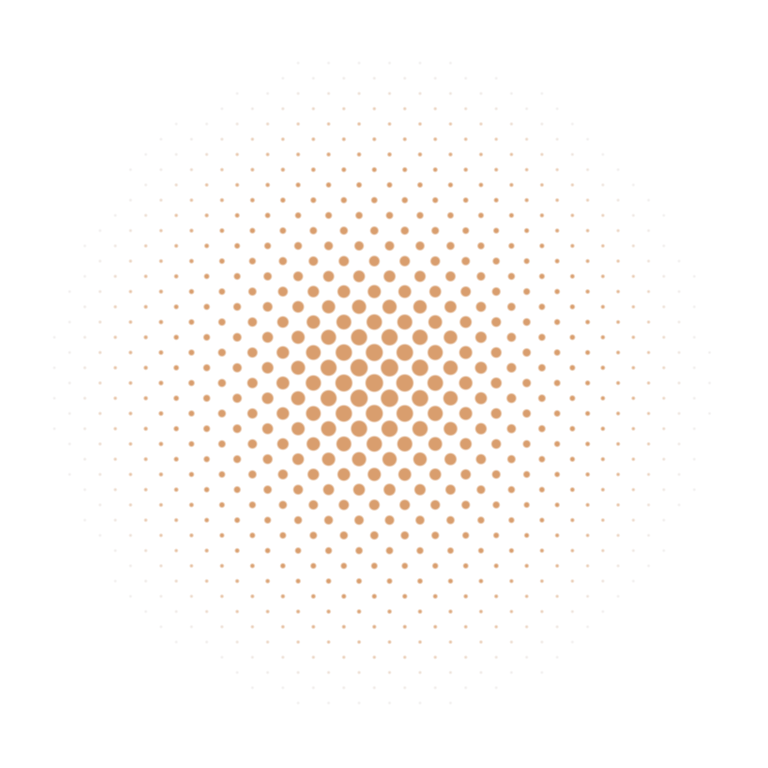
Reproduce this background procedurally as a Shadertoy shader.

```glsl
const vec3 PAPER = vec3(1.0);
const vec3 COPPER = vec3(0.85, 0.62, 0.43);
const vec3 PALE_GREY = vec3(0.80, 0.77, 0.76);

// Nearest point of a staggered lattice with the given row step
vec2 nearestDot(vec2 p, vec2 anchor, float rowStep) {
    vec2 u = (p - anchor) / rowStep;
    vec2 cell = floor(0.5 * vec2(u.x + u.y, u.x - u.y) + 0.5);
    return anchor + rowStep * vec2(cell.x + cell.y, cell.x - cell.y);
}

// Bell-shaped dot size that settles to a small outer radius
float dotRadius(float dist, float outerRadius, float growth, float spread) {
    float q = dist / spread;
    return outerRadius + growth * exp(-q * q);
}

float softDisc(float dist, float radius, float softness) {
    return 1.0 - smoothstep(radius - softness, radius + softness, dist);
}

void mainImage(out vec4 fragColor, in vec2 fragCoord) {
    float side = min(iResolution.x, iResolution.y);
    vec2 p = (fragCoord - 0.5 * iResolution.xy) / side + 0.5;

    // Dot position and size
    vec2 dotCenter = nearestDot(p, vec2(0.4874, 0.5013), 0.01984);
    float sizeDist = distance(dotCenter, vec2(0.491, 0.501));
    float radius = dotRadius(sizeDist, 0.0013, 0.0101, 0.202);
    float softness = max(0.0018, 0.75 / side);
    float coverage = softDisc(distance(p, dotCenter), radius, softness);

    // Fade toward the round outer limit
    float rimDist = distance(dotCenter, vec2(0.4974, 0.5));
    float fade = mix(1.0, 0.3, smoothstep(0.27, 0.42, rimDist));
    fade *= step(rimDist, 0.432);
    vec3 ink = mix(COPPER, PALE_GREY, smoothstep(0.34, 0.42, rimDist));

    fragColor = vec4(mix(PAPER, ink, coverage * fade), 1.0);
}
```
